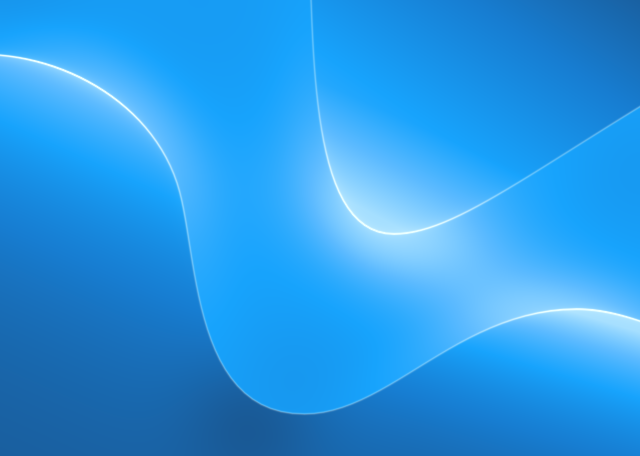
Give the GLSL for this background, as a WebGL 2 fragment shader.

```glsl
#version 300 es
precision highp float;
uniform vec2 u_resolution;
out vec4 fragColor;

// Chained cubic control points in canvas heights, y measured down from the top
const vec2 CONTROLS[20] = vec2[20](
  vec2(0.0, 0.121), vec2(0.174, 0.136), vec2(0.348, 0.247), vec2(0.394, 0.421),
  vec2(0.434, 0.573), vec2(0.425, 0.910), vec2(0.668, 0.908),
  vec2(0.852, 0.908), vec2(1.007, 0.678), vec2(1.264, 0.678),
  vec2(1.322, 0.678), vec2(1.383, 0.694), vec2(1.465, 0.727),
  vec2(0.681, -0.037), vec2(0.689, 0.220), vec2(0.703, 0.513), vec2(0.864, 0.513),
  vec2(0.989, 0.513), vec2(1.145, 0.390), vec2(1.465, 0.196));

vec2 bezier(int i, float t) {
  float s = 1.0 - t;
  return s * s * s * CONTROLS[i] + 3.0 * s * s * t * CONTROLS[i + 1]
       + 3.0 * s * t * t * CONTROLS[i + 2] + t * t * t * CONTROLS[i + 3];
}

// Signed distance (positive below the curve) and the closest curve point
vec3 curveDistance(vec2 p, int first, int count) {
  const int STEPS = 26;
  float best = 1e5, side = 1.0;
  vec2 closest = vec2(0.0);
  for (int k = 0; k < count; k++) {
    vec2 a = bezier(first + 3 * k, 0.0);
    for (int j = 1; j <= STEPS; j++) {
      vec2 b = bezier(first + 3 * k, float(j) / float(STEPS));
      vec2 edge = b - a, v = p - a;
      vec2 foot = a + edge * clamp(dot(v, edge) / dot(edge, edge), 0.0, 1.0);
      float d = distance(p, foot);
      if (d < best) {
        best = d;
        closest = foot;
        side = edge.x * v.y - edge.y * v.x < 0.0 ? -1.0 : 1.0;
      }
      a = b;
    }
  }
  return vec3(best * side, closest);
}

float bell(float x, float width) {
  return exp(-x * x / (width * width));
}

float spot(vec2 p, vec2 center, float radius) {
  return bell(distance(p, center), radius);
}

// Blue ramp: 0 is deep, 4 is pale
vec3 blueRamp(float level) {
  vec3 color = mix(vec3(0.10, 0.34, 0.57), vec3(0.09, 0.49, 0.82), clamp(level, 0.0, 1.0));
  color = mix(color, vec3(0.09, 0.64, 0.99), clamp(level - 1.0, 0.0, 1.0));
  color = mix(color, vec3(0.36, 0.73, 1.0), clamp(level - 2.0, 0.0, 1.0));
  return mix(color, vec3(0.64, 0.87, 1.0), clamp(level - 3.0, 0.0, 1.0));
}

float lowerLevel(vec2 p) {
  float left = 3.2 * exp(-(p.y - 0.45 * p.x - 0.11) / 0.33);
  float right = 3.3 * exp(-(p.y - 0.3 * p.x - 0.348) / 0.21);
  float shadow = 0.5 * spot(p, vec2(0.56, 0.91), 0.15);
  return mix(left, right, smoothstep(0.55, 0.95, p.x)) - shadow;
}

float upperLevel(vec2 p) {
  float slope = p.y - 0.45 * p.x + 0.137;
  return 2.05 + 7.9 * max(slope, 0.0) + 3.0 * min(slope, 0.0) - 0.65 * (p.x - 0.92);
}

float ribbonLevel(vec2 p, vec3 lower, vec3 upper) {
  vec2 offset = p - vec2(0.97, 0.568);
  float along = dot(offset, vec2(0.91, 0.42));
  float across = dot(offset, vec2(-0.42, 0.91));
  float level = 1.95 + 1.2 * bell(along, 0.34) * bell(across, 0.137);
  level += 1.1 * bell(lower.x, 0.09) * spot(lower.yz, vec2(0.28, 0.25), 0.32);
  level += 0.9 * bell(lower.x, 0.08) * spot(lower.yz, vec2(1.27, 0.68), 0.35);
  level += 0.9 * bell(upper.x, 0.09) * spot(upper.yz, vec2(0.78, 0.45), 0.28);
  level -= 0.35 * spot(p, vec2(0.0), 0.2) + 0.15 * spot(p, vec2(0.45, 0.0), 0.25);
  level -= 0.25 * spot(p, vec2(0.65, 0.85), 0.17) + 0.2 * spot(p, vec2(1.4, 0.38), 0.15);
  return level;
}

// Thin bright rim with a soft halo
vec3 addRim(vec3 color, float d, float strength) {
  float core = bell(d, 0.0023) * mix(0.3, 1.0, strength);
  float halo = 0.28 * strength * exp(-abs(d) / 0.012);
  return mix(color, vec3(0.92, 1.0, 1.0), clamp(core + halo, 0.0, 1.0));
}

void main() {
  vec2 p = gl_FragCoord.xy / u_resolution.y;
  p.y = 1.0 - p.y;
  float soft = 0.7 / u_resolution.y;
  vec3 lower = curveDistance(p, 0, 4);
  vec3 upper = curveDistance(p, 13, 2);

  // Three overlapping surfaces
  vec3 color = blueRamp(ribbonLevel(p, lower, upper));
  color = mix(color, blueRamp(lowerLevel(p)), smoothstep(-soft, soft, lower.x));
  color = mix(color, blueRamp(upperLevel(p)), smoothstep(-soft, soft, -upper.x));

  // Lit edges
  float lowerLight = spot(lower.yz, vec2(0.17, 0.16), 0.27) + spot(lower.yz, vec2(1.30, 0.68), 0.19);
  color = addRim(color, lower.x, min(lowerLight, 1.0));
  color = addRim(color, upper.x, spot(upper.yz, vec2(0.83, 0.49), 0.19));
  fragColor = vec4(color, 1.0);
}
```
